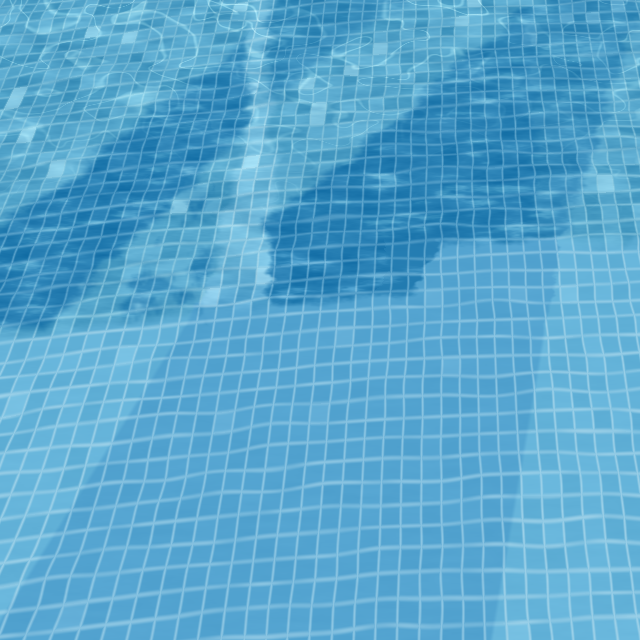
Write a Shadertoy shader that draws this texture.

```glsl
// Sunlit swimming pool floor: rippled perspective tiles under broad angular shadows.

float hash(vec2 p) {
    vec3 q = fract(vec3(p.xyx) * 0.1031);
    q += dot(q, q.yzx + 33.33);
    return fract((q.x + q.y) * q.z);
}

float noise(vec2 p) {
    vec2 i = floor(p), f = fract(p);
    f = f * f * (3.0 - 2.0 * f);
    return mix(mix(hash(i), hash(i + vec2(1, 0)), f.x),
               mix(hash(i + vec2(0, 1)), hash(i + vec2(1, 1)), f.x), f.y);
}

float fbm(vec2 p) {
    float sum = 0.0, amp = 0.5;
    for (int i = 0; i < 4; i++) {
        sum += amp * noise(p);
        p = p * 2.03 + 7.1;
        amp *= 0.5;
    }
    return sum;
}

// Signed distance to the line a-b, positive on its left
float leftOf(vec2 p, vec2 a, vec2 b) {
    vec2 d = normalize(b - a);
    return d.x * (p.y - a.y) - d.y * (p.x - a.x);
}

float soft(float d, float w) { return smoothstep(-w, w, d); }

// Grout coverage for one tile coordinate, with a soft shoulder
float grout(float c, float width, float blur) {
    float aa = fwidth(c) * 0.7 + blur;
    float d = abs(fract(c + 0.5) - 0.5);
    return 1.0 - smoothstep(width - aa, width + aa, d);
}

// Thin bright filament along the mid level of a noise field
float filament(vec2 p) {
    p += 1.6 * vec2(noise(p * 0.7), noise(p * 0.7 + 31.0));
    return 1.0 - smoothstep(0.0, 0.07, abs(noise(p) - 0.5));
}

void mainImage(out vec4 fragColor, in vec2 fragCoord) {
    vec2 uv = fragCoord / iResolution.xy;
    float far = smoothstep(0.35, 1.0, uv.y);

    // Ripples bend the rows more than the columns
    vec2 rip = vec2(uv.x * 13.0, uv.y * mix(20.0, 34.0, far));
    vec2 bend = vec2(noise(rip), noise(rip * vec2(0.9, 1.0) + 19.0)) - 0.5;
    vec2 p = uv + bend * vec2(0.0035, 0.010);

    // Perspective tile coordinates, rows tilted upward to the right
    float rowY = p.y - 0.13 * p.x + 0.06 * p.x * p.x;
    vec2 tile = vec2((p.x - 0.69) / (0.0344 - 0.0142 * p.y),
                     2.06 / (0.0344 - 0.0142 * rowY));
    tile.x -= 15.0 * pow(max(0.4 - p.x, 0.0), 2.0) * (p.y - 0.5);
    float tone = hash(floor(tile) + 140.0);
    float rowFade = 0.5 + 0.5 * noise(uv * vec2(22.0, 40.0) + 5.0);
    float lines = max(grout(tile.x, 0.052, 0.025),
                      rowFade * grout(tile.y, 0.085, 0.05));

    // Region edges turn ragged in the upper, deeper water
    float wob = smoothstep(0.45, 0.56, uv.y);
    vec2 frag = uv * vec2(24.0, 48.0);
    vec2 q = uv + wob * vec2(0.050, 0.032) * (vec2(fbm(frag), fbm(frag + 50.0)) - 0.47);

    // Upper water against the bright near floor
    float shelf = q.x < 0.6 ? 0.47 + 0.13 * q.x : 0.62;
    float upper = soft(q.y - shelf, 0.012);

    // Broad mid-tone shadow on the near floor
    float mid = min(leftOf(q, vec2(0.306, 0.518), vec2(0.0, 0.03)),
                    leftOf(q, vec2(0.768, 0.0), vec2(0.875, 0.62)));
    mid = soft(min(mid, 0.625 - q.y), 0.004);

    // Deep shadows: left band, centre block and top wedge
    float band = min(-leftOf(q, vec2(0.0, 0.642), vec2(0.352, 0.909)),
                     leftOf(q, vec2(0.065, 0.486), vec2(0.39, 0.805)));
    band = min(band, min(q.y - 0.488, 0.39 - q.x));
    float ledge = 0.53 + 0.075 * smoothstep(0.645, 0.70, q.x) + 0.05 * (q.x - 0.42);
    float block = min(-leftOf(q, vec2(0.418, 0.655), vec2(0.73, 0.909)),
                      leftOf(q, vec2(0.885, 0.648), vec2(0.985, 0.95)));
    block = min(block, min(q.x - 0.418, q.y - ledge));
    float wedge = min(leftOf(q, vec2(0.43, 0.85), vec2(0.63, 1.0)), q.x - 0.42);
    float deep = max(soft(band, 0.010), soft(wedge, 0.012) * 0.8);
    deep = max(deep, soft(block, 0.009) * (1.0 - 0.28 * soft(q.x - 0.835, 0.006)));
    deep *= 1.0 - 0.30 * smoothstep(0.70, 1.0, uv.y);

    // Ragged half shadow beside the bright strip
    float patchEdge = min(-leftOf(q, vec2(0.17, 0.5), vec2(0.31, 0.69)),
                          min(q.y - 0.495, 0.325 - q.x));
    deep = max(deep, soft(patchEdge, 0.008) * 0.75 * smoothstep(0.36, 0.58, fbm(uv * 22.0)));

    // Water streaks thin the shadow here and there
    float streak = fbm(uv * vec2(20.0, 95.0));
    deep *= 0.92 - 0.55 * smoothstep(0.52, 0.80, streak);

    // Bright strip falling between the shadows
    float strip = min(0.424 - q.x, q.x - 0.39 + 0.27 * max(0.8 - q.y, 0.0));
    strip = soft(strip, 0.010) * smoothstep(0.49, 0.60, uv.y);

    // Tile and grout colours per region
    vec3 body = mix(vec3(0.39, 0.70, 0.85), vec3(0.32, 0.64, 0.79), upper);
    vec3 joint = mix(vec3(0.62, 0.82, 0.91), vec3(0.54, 0.78, 0.87), upper);
    body = mix(body, vec3(0.325, 0.64, 0.815), mid);
    joint = mix(joint, vec3(0.56, 0.78, 0.89), mid);
    body = mix(body, vec3(0.44, 0.73, 0.86), strip * 0.85);
    joint = mix(joint, vec3(0.65, 0.84, 0.91), strip);
    body = mix(body, vec3(0.13, 0.48, 0.69), deep);
    joint = mix(joint, vec3(0.40, 0.67, 0.82), deep);

    // Tile variation, then a few very pale tiles
    float vary = mix(0.06, 0.15, upper) * (1.0 - 0.5 * max(mid * (1.0 - upper), deep));
    body += (tone - 0.5) * vary * vec3(1.0, 0.8, 0.65);
    body += step(0.972, tone) * (1.0 - deep) * mix(0.4, 1.0, upper) * vec3(0.12, 0.08, 0.05);
    vec3 col = mix(body, joint, lines * mix(0.95, 0.82, far));

    // Water shimmer and caustic threads
    col += (streak - 0.47) * mix(0.03, 0.20, upper) * vec3(0.8, 0.75, 0.6);
    float threads = filament(uv * vec2(24.0, 50.0)) * smoothstep(0.60, 1.0, uv.y);
    col += threads * (1.0 - 0.75 * deep) * vec3(0.15, 0.12, 0.08);
    fragColor = vec4(clamp(col, 0.0, 1.0), 1.0);
}
```
